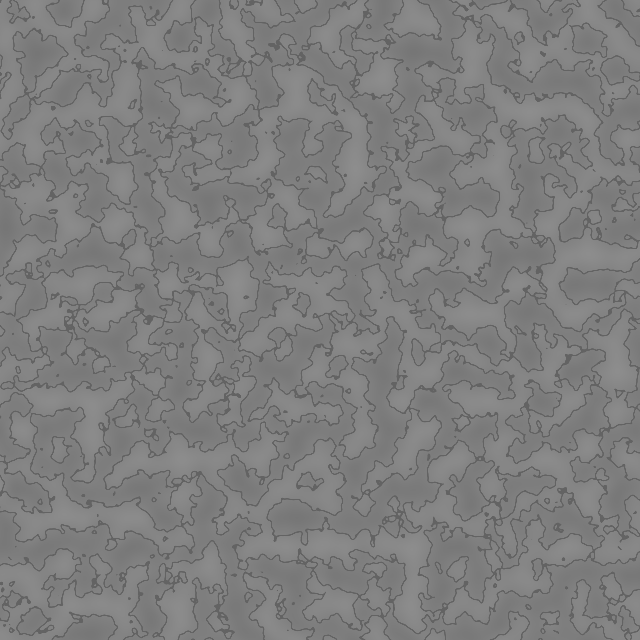
A three.js fragment shader for this texture:

```glsl
varying vec2 vUv;

const vec3 STONE_COLOR = vec3(0.508);
const vec3 VEIN_COLOR = vec3(0.388);
const float CELLS = 22.0;            // coarse noise cells across the canvas
const float OCTAVE_SCALE = 2.13;
const float OCTAVE_GAIN = 0.5;
const float OCTAVE_TURN = 0.65;      // radians between octaves
const float VEIN_LEVEL = 0.031;      // noise band that pools into blobs
const float VEIN_HALF_WIDTH = 0.00105;
const float EDGE_SOFTNESS = 0.0005;
const float SHADE_AMOUNT = 0.062;    // soft light and dark clouds
const float SIDE_STEP = 0.006;       // tone change across a vein
const float SLOPE_STEP = 0.0006;
const float TAU = 6.2831853;

float hash(vec2 p) {
  vec3 q = fract(p.xyx * vec3(0.1031, 0.1030, 0.0973));
  q += dot(q, q.yzx + 33.33);
  return fract((q.x + q.y) * q.z);
}

// Corner contribution: random unit gradient dotted with the offset
float cornerSlope(vec2 cell, vec2 offset) {
  float angle = TAU * hash(cell);
  return dot(vec2(cos(angle), sin(angle)), offset);
}

float gradientNoise(vec2 p) {
  vec2 cell = floor(p);
  vec2 f = fract(p);
  vec2 u = f * f * f * (f * (f * 6.0 - 15.0) + 10.0);
  vec2 e = vec2(0.0, 1.0);
  float low = mix(cornerSlope(cell, f), cornerSlope(cell + e.yx, f - e.yx), u.x);
  float high = mix(cornerSlope(cell + e.xy, f - e.xy), cornerSlope(cell + e.yy, f - e.yy), u.x);
  return mix(low, high, u.y);
}

// Three turned octaves: x is the full sum, y the coarse octave alone
vec2 veinField(vec2 uv) {
  float c = cos(OCTAVE_TURN);
  float s = sin(OCTAVE_TURN);
  mat2 nextOctave = OCTAVE_SCALE * mat2(c, s, -s, c);
  vec2 p = uv * CELLS + 57.3;
  float coarse = gradientNoise(p);
  float sum = coarse;
  float gain = 1.0;
  for (int i = 0; i < 2; i++) {
    p = nextOctave * p + 19.7;
    gain *= OCTAVE_GAIN;
    sum += gain * gradientNoise(p);
  }
  return vec2(sum, coarse);
}

void main() {
  // Field value and its slope per canvas unit
  vec2 field = veinField(vUv);
  float right = veinField(vUv + vec2(SLOPE_STEP, 0.0)).x;
  float above = veinField(vUv + vec2(0.0, SLOPE_STEP)).x;
  float slope = max(length(vec2(right, above) - field.x) / SLOPE_STEP, 0.01);

  // Veins follow the zero contour and widen where the field is flat
  float halfWidth = max(VEIN_LEVEL / slope, VEIN_HALF_WIDTH);
  float edgeDistance = abs(field.x) / slope - halfWidth;
  float vein = 1.0 - smoothstep(-EDGE_SOFTNESS, EDGE_SOFTNESS, edgeDistance);

  // Cloudy stone, slightly lighter on one side of each vein
  float shade = SHADE_AMOUNT * field.y + SIDE_STEP * sign(field.x);
  gl_FragColor = vec4(mix(STONE_COLOR + shade, VEIN_COLOR, vein), 1.0);
}
```
